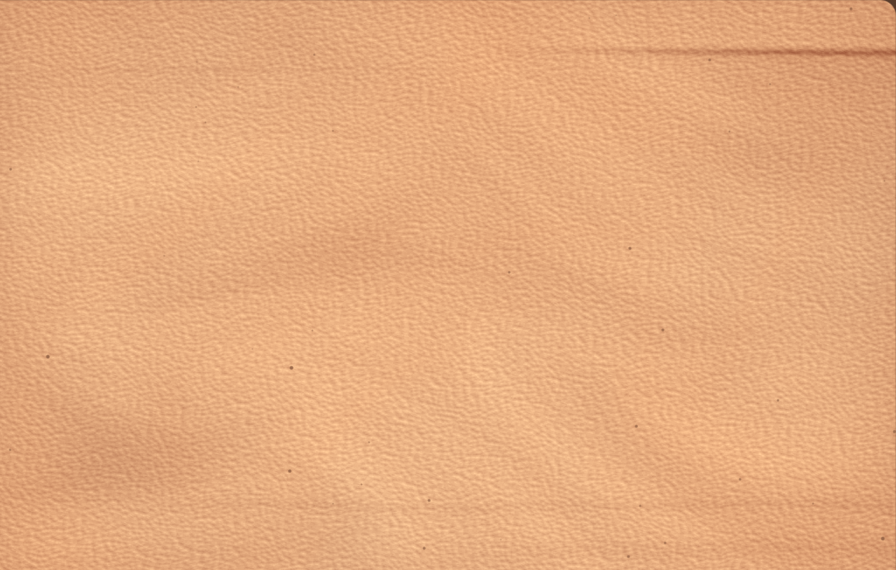
A WebGL 1 fragment shader for this texture:

```glsl
precision highp float;
uniform vec2 u_resolution;

#define PAPER vec3(0.902, 0.674, 0.496)
#define TONE_STEP vec3(0.035, 0.041, 0.033)
#define STAIN_SHIFT vec3(0.008, -0.007, -0.013)
#define SPECK_COLOR vec3(0.56, 0.37, 0.26)
#define CORNER_COLOR vec3(0.34, 0.23, 0.17)
#define GRAIN_SCALE vec2(88.0, 165.0)
#define GRAIN_DEPTH 2.5
#define CLOUD_SCALE vec2(3.6, 8.5)
#define CLOUD_DEPTH 1.35
#define SPECK_SCALE 15.0
#define SPECK_SHARE 0.11
#define CORNER_RADIUS 0.028

vec2 hash2(vec2 cell) {
  vec3 h = fract(cell.xyx * vec3(0.1031, 0.1030, 0.0973));
  h += dot(h, h.yzx + 33.33);
  return fract((h.xx + h.yz) * h.zy);
}

mat2 turn(float angle) {
  float c = cos(angle), s = sin(angle);
  return mat2(c, s, -s, c);
}

// Cellular noise: distance to the nearest scattered point
float cellular(vec2 p) {
  vec2 cell = floor(p), f = fract(p);
  float nearest = 4.0;
  for (int y = -1; y <= 1; y++) {
    for (int x = -1; x <= 1; x++) {
      vec2 o = vec2(float(x), float(y));
      vec2 d = o + hash2(cell + o) - f;
      nearest = min(nearest, dot(d, d));
    }
  }
  return sqrt(nearest);
}

// Layered, warped sines for soft blotches
float clouds(vec2 p) {
  float sum = 0.0, amplitude = 0.5;
  for (int i = 0; i < 5; i++) {
    float phase = float(i) * 2.1;
    p += 0.7 * sin(p.yx * 1.2 + phase);
    sum += amplitude * sin(p.x + phase) * sin(p.y + 1.3 * phase);
    p = turn(0.5) * p * 1.75;
    amplitude *= 0.6;
  }
  return sum;
}

// Embossed fibres: cellular relief lit from above
float fibres(vec2 p) {
  vec2 q = turn(0.14) * p * GRAIN_SCALE;
  q += 0.5 * sin(q.yx * 0.31);
  return cellular(q + vec2(0.12, 0.42)) - cellular(q - vec2(0.12, 0.42));
}

float bell(float d, float width) {
  return exp(-d * d / (width * width));
}

float patchAt(vec2 uv, vec2 center, vec2 size) {
  vec2 d = (uv - center) / size;
  return exp(-dot(d, d));
}

// Darkening toward the sheet edges
float edgeShade(vec2 uv, float blotch) {
  float shade = 1.25 * exp((uv.x - 1.0) / 0.07)
              + 0.95 * exp((uv.y - 1.0) / 0.09)
              + 0.90 * exp(-uv.x / 0.035)
              + 0.40 * exp(-uv.y / 0.05);
  return shade * (1.0 + 0.9 * blotch);
}

// Broad handling marks
float softShade(vec2 uv) {
  return 1.0 * patchAt(uv, vec2(0.86, 0.74), vec2(0.10, 0.08))
       + 0.9 * patchAt(uv, vec2(0.93, 0.87), vec2(0.14, 0.05))
       + 0.8 * patchAt(uv, vec2(0.13, 0.19), vec2(0.10, 0.07))
       + 0.5 * patchAt(uv, vec2(0.41, 0.56), vec2(0.07, 0.04))
       - 0.35 * patchAt(uv, vec2(0.55, 0.45), vec2(0.38, 0.35));
}

// Horizontal folds: a sharp one at the right, faint ones elsewhere
float creases(vec2 uv) {
  float wave = 0.004 * sin(uv.x * 9.0) + 0.002 * sin(uv.x * 23.0);
  float fold = uv.y - 0.917 + 0.010 * uv.x;
  float strength = smoothstep(0.5, 0.95, uv.x);
  float shade = strength * (4.2 * bell(fold, 0.0055) + 0.8 * bell(fold, 0.018)
              - 0.8 * bell(fold - 0.016, 0.008));
  float left = smoothstep(0.02, 0.12, uv.x) * smoothstep(0.6, 0.3, uv.x);
  shade += 0.7 * left * bell(uv.y - 0.878 + 0.1 * wave, 0.004);
  shade += 0.6 * smoothstep(0.1, 0.3, uv.x) * bell(uv.y - 0.112 - wave, 0.010);
  return shade + 0.6 * smoothstep(0.45, 0.7, uv.x) * bell(uv.y - 0.035 - wave, 0.015);
}

// Sparse dark flecks, one candidate per cell
float specks(vec2 p, float pixel) {
  vec2 q = p * SPECK_SCALE, cell = floor(q);
  vec2 place = 0.15 + 0.7 * hash2(cell + 41.0), kind = hash2(cell + 97.0);
  float radius = mix(0.0012, 0.0032, kind.y * kind.y);
  float d = length(fract(q) - place) / SPECK_SCALE;
  float cover = 1.0 - smoothstep(radius - pixel, radius + pixel, d);
  return cover * step(kind.x, SPECK_SHARE) * (0.35 + 0.55 * kind.y);
}

void main() {
  vec2 uv = gl_FragCoord.xy / u_resolution;
  vec2 p = gl_FragCoord.xy / u_resolution.y;
  float pixel = 1.0 / u_resolution.y;
  float aspect = u_resolution.x / u_resolution.y;

  float blotch = clouds(turn(0.22) * p * CLOUD_SCALE + 2.0);
  float stain = clouds(p * 4.0 + 11.0);
  float fine = hash2(floor(p * 326.0)).x - 0.5;
  float weave = 0.14 * sin(p.x * 330.0 + sin(p.y * 40.0));

  float tone = 0.1 + CLOUD_DEPTH * blotch + GRAIN_DEPTH * fibres(p) + 0.5 * fine + weave;
  tone -= edgeShade(uv, blotch) + softShade(uv) + creases(uv);
  vec3 color = PAPER + TONE_STEP * tone + STAIN_SHIFT * stain;
  color = mix(color, SPECK_COLOR, specks(p, pixel));

  // Worn, rounded upper right corner
  vec2 inset = max(p - vec2(aspect, 1.0) + CORNER_RADIUS, 0.0);
  float worn = smoothstep(-pixel, pixel, length(inset) - CORNER_RADIUS);
  gl_FragColor = vec4(mix(color, CORNER_COLOR, worn), 1.0);
}
```
